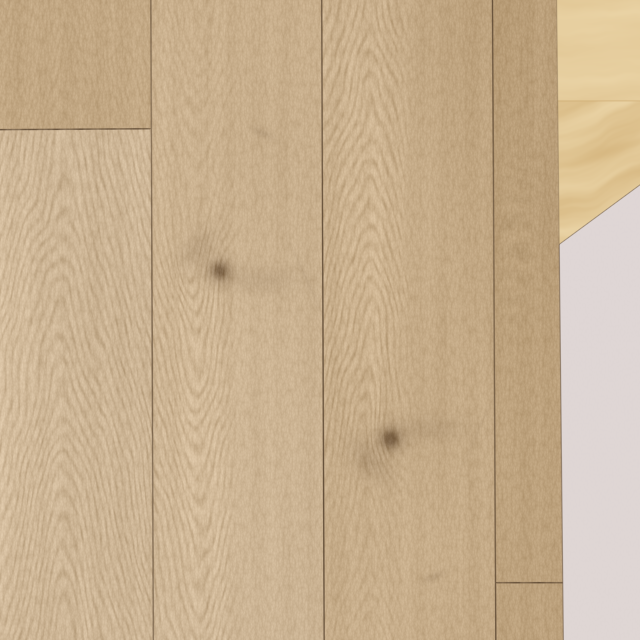
A WebGL 2 fragment shader for this texture:

```glsl
#version 300 es
precision highp float;
uniform vec2 u_resolution;
out vec4 fragColor;

#define SEAM_HALF 0.0011
#define PORE_DEPTH 0.085
#define RING_DEPTH 0.085
#define RING_RATE 24.0
#define KNOT_LEFT vec2(0.3425, 0.577)
#define KNOT_RIGHT vec2(0.6107, 0.3138)
#define BUTT_LEFT 0.798
#define BUTT_RIGHT 0.0895
#define PALE_JOINT 0.8424

const vec3 OAK_LIGHT = vec3(0.805, 0.715, 0.595);
const vec3 OAK_MID = vec3(0.785, 0.685, 0.550);
const vec3 OAK_DEEP = vec3(0.715, 0.605, 0.455);
const vec3 SEAM_BROWN = vec3(0.33, 0.25, 0.17);
const vec3 KNOT_BROWN = vec3(0.47, 0.37, 0.26);
const vec3 MAPLE = vec3(0.915, 0.825, 0.645);
const vec3 MAPLE_STREAK = vec3(0.80, 0.66, 0.43);
const vec3 WALL = vec3(0.873, 0.838, 0.832);

vec2 hash2(vec2 p) {
  vec3 h = fract(p.xyx * vec3(0.1031, 0.1030, 0.0973));
  h += dot(h, h.yzx + 33.33);
  return fract((h.xx + h.yz) * h.zy);
}

// Distance to the nearest scattered cell point
float cells(vec2 p) {
  vec2 base = floor(p);
  float nearest = 2.0;
  for (int j = -1; j <= 1; j++)
    for (int i = -1; i <= 1; i++) {
      vec2 c = base + vec2(i, j);
      nearest = min(nearest, length(c + hash2(c + 57.0) - p));
    }
  return nearest;
}

// Layered sines, roughly -1 to 1
float waves(vec2 p) {
  float sum = 0.0, amp = 0.5;
  for (int i = 0; i < 4; i++) {
    sum += amp * sin(p.x + 1.6 * sin(p.y + float(i)));
    p = mat2(1.5, 0.9, -0.9, 1.5) * p + 2.3;
    amp *= 0.55;
  }
  return sum;
}

float blob(vec2 p, vec2 radius) {
  p /= radius;
  return exp(-dot(p, p));
}

float line(float d, float halfWidth, float px) {
  return 1.0 - smoothstep(halfWidth - px, halfWidth + px, abs(d));
}

// Nested arches opening downward from the axis x = 0
float arches(vec2 p, float wobble) {
  float level = p.y + 4.0 * sqrt(p.x * p.x + 0.00012) + 0.055 * wobble;
  return pow(0.5 + 0.5 * sin(6.2832 * RING_RATE * level), 2.0) - 0.375;
}

void main() {
  vec2 uv = gl_FragCoord.xy / u_resolution;
  float px = 0.75 / min(u_resolution.x, u_resolution.y);
  float x = uv.x, y = uv.y;

  // Plank edges lean slightly to the right going down
  float seam1 = 0.2396 - 0.0039 * y;
  float seam2 = 0.5065 - 0.0039 * y;
  float seam3 = 0.7747 - 0.0052 * y;
  float rim = 0.8802 - 0.0104 * y;

  float wobble = waves(uv * vec2(22.0, 9.0));
  float streak = waves(vec2(x * 150.0, y * 3.0));
  float pores = cells(uv * vec2(210.0, 62.0)) - 0.45;
  float fine = cells(uv * vec2(330.0, 210.0)) - 0.45;
  float broken = smoothstep(0.15, 0.7, cells(uv * vec2(120.0, 28.0) + 9.0));

  vec3 oak;
  float rings = 0.0, ringMask = 0.0;
  if (x < seam1) {
    // Left plank with tall arches, and its darker upper board
    float lower = 1.0 - step(BUTT_LEFT, y);
    oak = mix(mix(OAK_DEEP, OAK_MID, 0.55), mix(OAK_MID, OAK_LIGHT, 0.7), lower);
    oak += 0.02 * blob(uv - vec2(0.0, 0.45), vec2(0.06, 0.5));
    rings = arches(vec2(x - 0.098, y), wobble);
    ringMask = mix(0.3, 1.0, lower);
  } else if (x < seam3) {
    // Two middle planks: the same knotted figure, flipped vertically
    bool first = x < seam2;
    vec2 q = uv - (first ? KNOT_LEFT : KNOT_RIGHT);
    if (!first) q.y = -q.y;
    oak = first ? mix(OAK_MID, OAK_LIGHT, 0.65 - 0.75 * y)
                : mix(OAK_MID, OAK_DEEP, 0.1 + 0.5 * smoothstep(0.57, 0.75, x) * (0.4 + 0.6 * y));
    vec2 bend = vec2(0.03, -0.05) * blob(q, vec2(0.05, 0.06));
    rings = arches(vec2(q.x + 0.032, -q.y) + bend, wobble);
    ringMask = (1.0 - smoothstep(-0.005, 0.05, q.x)) * (0.45 + 0.55 * smoothstep(0.12, -0.05, q.y));
    oak += 0.022 * blob(q - vec2(-0.03, -0.3), vec2(0.05, 0.25));
    // Knot core, its smear and the faint marks around it
    float smear = blob(mat2(0.7, 0.7, -0.7, 0.7) * (q - vec2(-0.035, 0.032)), vec2(0.022, 0.04));
    float wisp = line(q.x - 0.135 + 0.45 * (q.y + 0.01), 0.0, 0.006) * blob(q - vec2(0.135, -0.01), vec2(0.06, 0.06));
    float mark = blob(q - vec2(0.068, 0.215 - 0.4 * (q.x - 0.068)), vec2(0.016, 0.007));
    float shade = 0.2 * smear + 0.2 * wisp + 0.22 * mark + 0.13 * blob(q - vec2(0.06, -0.015), vec2(0.06, 0.02));
    shade += 0.38 * blob(q, vec2(0.022, 0.020)) + 0.5 * blob(q, vec2(0.011, 0.012));
    oak = mix(oak, KNOT_BROWN, clamp(shade * (1.0 + 0.25 * wobble), 0.0, 0.9));
  } else {
    // Narrow deep plank with pale cross flecks
    oak = mix(OAK_DEEP, OAK_MID, 0.12 + 0.3 * (1.0 - y));
    float fleck = waves(vec2(y * 190.0 + 8.0 * wobble, x * 30.0));
    oak += 0.03 * fleck * blob(uv - vec2(0.805, 0.62), vec2(0.03, 0.13));
  }

  // Shared grain: rings, streaks and pores
  float tone = 0.014 * streak + 0.012 * waves(uv * vec2(17.0, 5.0) + 3.0);
  tone -= RING_DEPTH * rings * ringMask * (0.3 + 0.7 * broken);
  tone -= PORE_DEPTH * (0.7 * pores + 0.5 * fine);
  oak += tone * vec3(0.93, 1.0, 1.08);

  // Seams between planks and at butt ends
  float seam = max(line(x - seam1, SEAM_HALF, px), line(x - seam2, SEAM_HALF, px));
  seam = max(seam, line(x - seam3, SEAM_HALF, px));
  seam = max(seam, line(y - BUTT_LEFT - 0.006 * (x - 0.1), SEAM_HALF, px) * step(x, seam1));
  seam = max(seam, line(y - BUTT_RIGHT, SEAM_HALF, px) * step(seam3, x));
  vec3 color = mix(oak, SEAM_BROWN, seam * (0.72 + 0.2 * streak));

  // Pale boards at the upper right, with sweeping streaks
  float lowerBoard = 1.0 - step(PALE_JOINT, y);
  float sweep = y - lowerBoard * 0.35 * (x - 0.87);
  float flow = waves(vec2(sweep * 75.0 + 0.8 * wobble, x * 9.0));
  vec3 pale = mix(MAPLE, MAPLE_STREAK, (0.12 + 0.16 * lowerBoard) * (1.0 + flow));
  pale = mix(pale, MAPLE_STREAK, 0.45 * lowerBoard * blob(vec2(x - 0.95, sweep - 0.735), vec2(0.06, 0.012)));
  pale = mix(pale, MAPLE_STREAK, 0.45 * line(y - PALE_JOINT, SEAM_HALF, px));

  // Smooth wall below the slanted edge
  float slant = (y - 0.621 - 0.737 * (x - 0.8776)) / 1.242;
  vec3 wall = WALL + 0.008 * (y - 0.3) * vec3(0.0, 0.0, 1.0) - 0.006 * fine;
  vec3 side = mix(wall, pale, smoothstep(-px, px, slant));
  side = mix(side, SEAM_BROWN, 0.5 * line(slant, 0.0007, px));

  color = mix(color, side, smoothstep(-px, px, x - rim));
  color = mix(color, SEAM_BROWN, line(x - rim, 0.0009, px) * mix(0.5, 0.25, smoothstep(-px, px, slant)));
  fragColor = vec4(clamp(color, 0.0, 1.0), 1.0);
}
```
